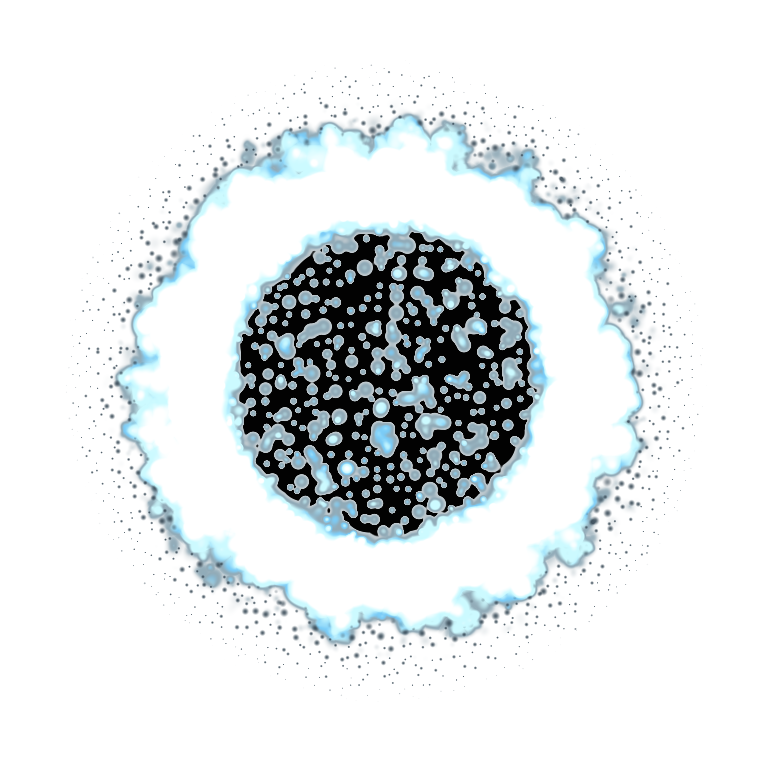
This background is drawn by a WebGL 2 fragment shader. Its source:

```glsl
#version 300 es
precision highp float;

uniform vec2 u_resolution;
out vec4 fragColor;

const vec2 CENTER = vec2(0.502, 0.504);
const float CORE_RADIUS = 0.188;   // where the glow starts to cover the dark core
const float CORE_FADE = 0.225;     // where that glow is full
const float RING_INNER = 0.283;    // where the glow starts to fall
const float RING_OUTER = 0.345;    // where the glow is gone
const float DUST_START = 0.30;
const float DUST_END = 0.42;
const float RING_ENERGY = 2.7;
const float BLOB_SCALE = 60.0;
const float HALO_SCALE = 48.0;
const float DUST_SCALE = 74.0;
const float LOBE_SCALE = 14.0;
const float LOBE_DEPTH = 0.055;
const float BLOB_LEVEL = 0.25;     // energy at a blob outline

const vec3 WHITE = vec3(1.0);
const vec3 BLACK = vec3(0.008);
const vec3 RIM_GRAY = vec3(0.75, 0.79, 0.81);
const vec3 STEEL = vec3(0.57, 0.67, 0.72);
const vec3 SKY = vec3(0.48, 0.80, 0.97);
const vec3 PALE_CYAN = vec3(0.80, 0.98, 1.0);
const vec3 DUST = vec3(0.20, 0.27, 0.32);

vec3 hash3(vec2 p, float seed) {
  vec3 q = fract(vec3(p.xyx + seed * 17.3) * vec3(0.1031, 0.1030, 0.0973));
  q += dot(q, q.yxz + 33.33);
  return fract((q.xxy + q.yzz) * q.zyx);
}

// Distance to the nearest jittered cell point
float cellular(vec2 p, float seed) {
  vec2 base = floor(p);
  float nearest = 4.0;
  for (int y = -1; y <= 1; y++) {
    for (int x = -1; x <= 1; x++) {
      vec2 cell = base + vec2(x, y);
      vec2 offset = cell + hash3(cell, seed).xy - p;
      nearest = min(nearest, dot(offset, offset));
    }
  }
  return sqrt(nearest);
}

// Sum of soft round particles, sized from the radius at which each one lies
float particles(vec2 p, float scale, float seed, float innerSize, float outerSize) {
  vec2 q = p * scale;
  vec2 base = floor(q);
  float sum = 0.0;
  for (int y = -1; y <= 1; y++) {
    for (int x = -1; x <= 1; x++) {
      vec2 cell = base + vec2(x, y);
      vec3 h = hash3(cell, seed);
      vec2 point = cell + mix(vec2(0.08), vec2(0.92), h.xy);
      float spread = smoothstep(DUST_START, DUST_END, length(point) / scale);
      float size = mix(innerSize, outerSize, spread) * (0.36 + 0.64 * h.z * h.z);
      vec2 offset = q - point;
      float falloff = max(0.0, 1.0 - dot(offset, offset) / max(size * size, 0.0001));
      sum += falloff * falloff * step(0.12, fract(h.z * 57.0 + h.x * 31.0));
    }
  }
  return sum;
}

// Energy to colour: gray rim, steel, sky, cyan, white
vec3 glowColor(float energy, float blueness) {
  vec3 color = mix(RIM_GRAY, STEEL, smoothstep(0.30, 0.65, energy));
  color = mix(color, mix(PALE_CYAN, SKY, blueness), smoothstep(0.70, 1.15, energy));
  color = mix(color, PALE_CYAN, smoothstep(1.10, 1.60, energy));
  return mix(color, WHITE, smoothstep(1.50, 2.20, energy));
}

void main() {
  float side = min(u_resolution.x, u_resolution.y);
  vec2 p = (gl_FragCoord.xy - 0.5 * u_resolution) / side + 0.5 - CENTER;
  float radius = length(p);
  float pixel = 1.0 / side;

  // Coarse cells shape the lobes and the blue patches
  float lobe = cellular(p * LOBE_SCALE, 1.0) - 0.45;
  float fine = cellular(p * LOBE_SCALE * 2.6, 2.0) - 0.45;
  float patches = cellular(p * 19.0, 3.0);
  float blueness = smoothstep(0.30, 0.70, patches);
  float shift = LOBE_DEPTH * (lobe + 0.35 * fine);

  // Dark core with merging blobs
  float blobs = particles(p, BLOB_SCALE, 4.0, 0.98, 0.98);
  float coreGlow = smoothstep(CORE_RADIUS, CORE_FADE, radius + 0.35 * shift);
  float coreEnergy = blobs * (0.92 + 0.35 * (patches - 0.45)) + RING_ENERGY * coreGlow;
  float soft = 0.035 + 12.0 * pixel;
  float coverage = smoothstep(BLOB_LEVEL - soft, BLOB_LEVEL + soft, coreEnergy);
  vec3 coreColor = mix(BLACK, glowColor(coreEnergy, blueness), coverage);

  // Bright ring fading through blue and gray into white
  float ringGlow = 1.0 - smoothstep(RING_INNER, RING_OUTER, radius + 1.15 * shift);
  float halos = particles(p, HALO_SCALE, 5.0, 0.98, 0.70);
  float fringe = 1.0 - smoothstep(0.325, 0.385, radius);
  float ringEnergy = RING_ENERGY * ringGlow + 0.45 * halos * fringe;
  float haze = smoothstep(0.03, 0.75, ringEnergy);
  vec3 ringColor = mix(WHITE, glowColor(ringEnergy, blueness), haze);

  // Fine dust shrinking outward
  float dust = particles(p, DUST_SCALE, 6.0, 0.62, 0.14);
  dust *= smoothstep(0.295, 0.33, radius) * (1.0 - smoothstep(0.40, DUST_END, radius));
  dust *= 1.0 - smoothstep(0.7, 1.5, ringEnergy);
  ringColor = mix(ringColor, DUST, 0.85 * min(dust, 1.0));

  vec3 color = mix(coreColor, ringColor, smoothstep(0.235, 0.265, radius));
  fragColor = vec4(color, 1.0);
}
```
